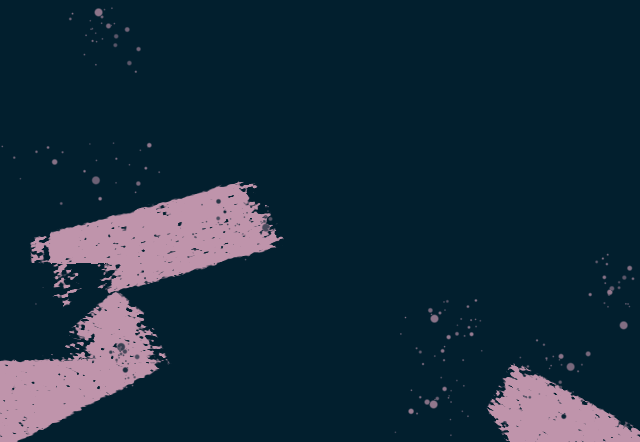
Write a WebGL 2 fragment shader that draws this background.

```glsl
#version 300 es
precision highp float;
// Dry-brush strokes and paint spatter on a dark navy ground.
// Each stroke is a rough-edged quad whose ink density is thresholded by
// stretched noise; the drops are scattered in clusters by hashing.

uniform vec2 u_resolution;
out vec4 fragColor;

const vec3 NAVY = vec3(0.006, 0.122, 0.180);
const vec3 PINK = vec3(0.750, 0.580, 0.670);
const float FULL_INK = 0.83;     // density of a loaded brush
const float EDGE_WOBBLE = 0.010; // roughness of stroke outlines
const float GRAIN_SOFT = 0.09;   // softness of the bristle grain
const int CLUSTERS = 8;
const int DROPS = 26;

// Cluster centre and spread, in canvas heights.
const vec4 CLUSTER[CLUSTERS] = vec4[](
    vec4(0.235, 0.920, 0.080, 0.080), vec4(0.200, 0.630, 0.190, 0.090),
    vec4(1.010, 0.245, 0.120, 0.080), vec4(1.000, 0.110, 0.110, 0.110),
    vec4(1.400, 0.350, 0.080, 0.070), vec4(1.250, 0.150, 0.090, 0.090),
    vec4(0.540, 0.490, 0.090, 0.070), vec4(0.280, 0.180, 0.030, 0.050));
// The largest drop of each cluster.
const vec2 LEAD[CLUSTERS] = vec2[](
    vec2(0.223, 0.972), vec2(0.217, 0.592), vec2(0.983, 0.279), vec2(0.981, 0.085),
    vec2(1.411, 0.264), vec2(1.291, 0.170), vec2(0.602, 0.485), vec2(0.274, 0.215));

float hash(vec2 p) {
    vec3 q = fract(vec3(p.xyx) * 0.1031);
    q += dot(q, q.yzx + 33.33);
    return fract((q.x + q.y) * q.z);
}

float noise(vec2 p) {
    vec2 i = floor(p), f = fract(p);
    f = f * f * (3.0 - 2.0 * f);
    return mix(mix(hash(i), hash(i + vec2(1, 0)), f.x),
               mix(hash(i + vec2(0, 1)), hash(i + vec2(1, 1)), f.x), f.y);
}

// Bristle grain, stretched along the given direction.
float grain(vec2 p, vec2 along) {
    along = normalize(along);
    vec2 q = vec2(dot(p, along), dot(p, vec2(-along.y, along.x))) + 3.0;
    return 0.62 * noise(q * vec2(75, 150)) + 0.38 * noise(q * vec2(150, 250));
}

// Signed distance to the right of the line from a to b.
float side(vec2 p, vec2 a, vec2 b) {
    vec2 t = normalize(b - a);
    return dot(p - a, vec2(t.y, -t.x));
}

// Inner distance of a convex quad with clockwise corners.
float quad(vec2 p, vec2 a, vec2 b, vec2 c, vec2 d) {
    return min(min(side(p, a, b), side(p, b, c)), min(side(p, c, d), side(p, d, a)));
}

// Coverage of a rough quad filled to a given density.
float ink(float inner, float density, float g) {
    float px = 1.0 / u_resolution.y;
    float body = smoothstep(-px, px, inner + (g - 0.5) * EDGE_WOBBLE);
    return body * smoothstep(-GRAIN_SOFT, GRAIN_SOFT, density - g);
}

float upperStroke(vec2 p) {
    vec2 tip = vec2(0.575, 0.598), heel = vec2(0.660, 0.451);
    float g = grain(p, vec2(1.0, 0.27));
    float d = quad(p, vec2(0.068, 0.460), tip, heel, vec2(0.075, 0.287));
    float density = mix(0.22, FULL_INK, smoothstep(0.0, 0.060, side(p, tip, heel)));
    density = mix(0.50, density, smoothstep(0.108, 0.120, p.x));
    // Nearly dry fold under the left half
    float fold = smoothstep(0.100, 0.145, p.x) * (1.0 - smoothstep(0.145, 0.205, p.x)) * 0.52;
    fold = max(fold, smoothstep(0.190, 0.290, p.x) * 0.82);
    float under = step(p.y + (g - 0.5) * 0.006, 0.404) * step(p.x, 0.288);
    return ink(d, mix(density, fold, under), g);
}

float lowerStroke(vec2 p) {
    vec2 corner = vec2(0.385, 0.177);
    float g = grain(p, vec2(1.0, -0.25));
    float rightCore = mix(0.315, 0.260, smoothstep(0.17, 0.34, p.y));
    float right = mix(FULL_INK, 0.42, smoothstep(0.0, 0.050, p.x - rightCore));
    float left = mix(0.12, FULL_INK, smoothstep(0.110, 0.255, p.x));
    float fan = quad(p, vec2(0.262, 0.342), vec2(0.335, 0.287), corner, vec2(0.060, 0.177));
    float band = quad(p, vec2(-0.100, 0.180), vec2(0.236, 0.188), corner, vec2(-0.100, -0.071));
    return max(ink(fan, min(left, right), g), ink(band, right, g));
}

float rightStroke(vec2 p) {
    vec2 bend = vec2(1.100, 0.075), top = vec2(1.160, 0.185);
    float g = grain(p, vec2(1.0, -0.54));
    float d = quad(p, bend, top, vec2(1.550, -0.027), vec2(1.200, -0.085));
    return ink(d, mix(0.50, FULL_INK, smoothstep(0.0, 0.025, d)), g);
}

// Drop coverage in x, drop tone in y.
vec2 spatter(vec2 p) {
    vec2 result = vec2(0.0);
    float px = 1.0 / u_resolution.y;
    for (int c = 0; c < CLUSTERS; c++) {
        for (int i = 0; i < DROPS; i++) {
            vec2 id = vec2(float(i) + 1.7, float(c) * 17.0 + 5.3);
            vec2 r = vec2(hash(id), hash(id + 41.0)) + vec2(hash(id + 83.0), hash(id + 127.0)) - 1.0;
            vec2 centre = i == 0 ? LEAD[c] : CLUSTER[c].xy + r * CLUSTER[c].zw * 1.25;
            float size = i == 0 ? 0.0088 : 0.0012 + 0.0048 * pow(hash(id + 211.0), 4.0);
            float cover = 1.0 - smoothstep(-px, px, length(p - centre) - size);
            if (cover > result.x) result = vec2(cover, hash(id + 307.0));
        }
    }
    return result;
}

void main() {
    vec2 p = gl_FragCoord.xy / u_resolution.y;
    float paint = max(max(upperStroke(p), lowerStroke(p)), rightStroke(p));
    vec3 color = mix(NAVY, PINK, paint);
    // Drops are pale on the ground and dark on the paint
    vec2 drop = spatter(p);
    float tone = mix(mix(0.45, 0.80, drop.y), 0.55 * drop.y, paint);
    color = mix(color, mix(NAVY, PINK, tone), drop.x);
    fragColor = vec4(color, 1.0);
}
```
